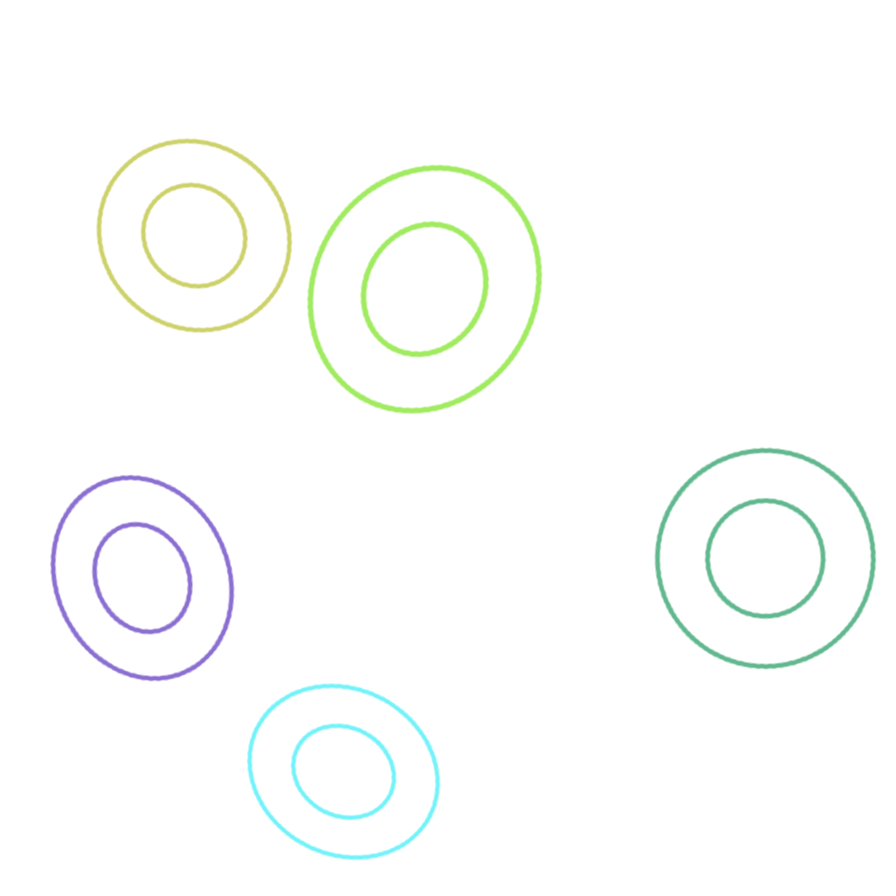
This background is drawn by a WebGL 1 fragment shader. Its source:

```glsl
precision highp float;
// Five pairs of thin, tilted rings in soft colours on a white ground.
// Each pair is two concentric ellipses, stroked by an approximate
// ellipse distance with a soft edge and a slight ripple in width.

uniform vec2 u_resolution;

#define INNER_SCALE 0.535    // inner ring size relative to the outer
#define EDGE_SOFTNESS 0.0016 // half width of the stroke's soft edge
#define RIPPLE_AMOUNT 0.0003 // variation of the stroke width
#define RIPPLE_FREQ 700.0

#define OLIVE vec3(0.80, 0.82, 0.41)
#define LIME vec3(0.63, 0.92, 0.38)
#define VIOLET vec3(0.54, 0.43, 0.82)
#define TEAL vec3(0.38, 0.72, 0.56)
#define CYAN vec3(0.45, 0.95, 0.98)

// Signed distance, to first order, from p to an ellipse of given radii.
float ellipseDistance(vec2 p, vec2 radii) {
  float level = max(length(p / radii), 1e-4);
  float slope = max(length(p / (radii * radii)), 1e-4);
  return (level - 1.0) * level / slope;
}

// Coverage of the outer and inner rings around one centre.
float ringPair(vec2 uv, vec2 center, vec2 radii, float tilt, float halfWidth) {
  vec2 p = uv - center;
  float c = cos(tilt);
  float s = sin(tilt);
  p = vec2(c * p.x + s * p.y, c * p.y - s * p.x);

  float outer = abs(ellipseDistance(p, radii));
  float inner = abs(ellipseDistance(p, radii * INNER_SCALE));
  float ripple = sin(uv.x * RIPPLE_FREQ) * sin(uv.y * RIPPLE_FREQ);
  float edge = min(outer, inner) - halfWidth - RIPPLE_AMOUNT * ripple;

  float softness = max(EDGE_SOFTNESS, 0.7 / min(u_resolution.x, u_resolution.y));
  return 1.0 - smoothstep(-softness, softness, edge);
}

void main() {
  vec2 uv = gl_FragCoord.xy / min(u_resolution.x, u_resolution.y);
  vec3 color = vec3(1.0);

  // Upper pairs
  color = mix(color, OLIVE,
    ringPair(uv, vec2(0.2168, 0.7370), vec2(0.1094, 0.1022), -0.73, 0.0024));
  color = mix(color, LIME,
    ringPair(uv, vec2(0.4740, 0.6771), vec2(0.1397, 0.1229), 1.03, 0.0030));

  // Middle pairs
  color = mix(color, VIOLET,
    ringPair(uv, vec2(0.1589, 0.3548), vec2(0.1151, 0.0960), -1.14, 0.0025));
  color = mix(color, TEAL,
    ringPair(uv, vec2(0.8542, 0.3767), vec2(0.1204, 0.1204), 0.0, 0.0026));

  // Lower pair
  color = mix(color, CYAN,
    ringPair(uv, vec2(0.3835, 0.1387), vec2(0.1081, 0.0921), -0.48, 0.0023));

  gl_FragColor = vec4(color, 1.0);
}
```
